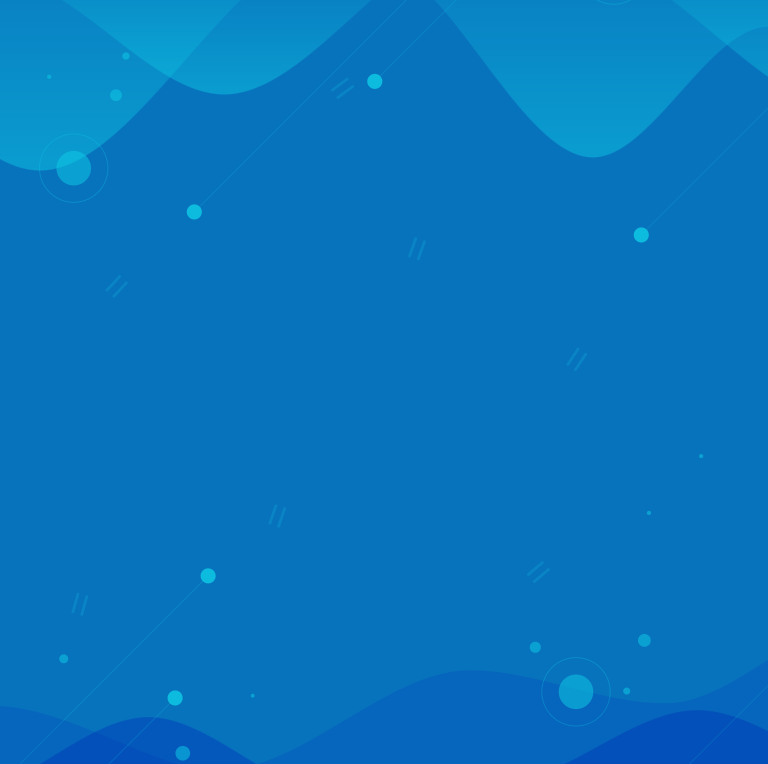
This background is drawn by a Shadertoy shader. Its source:

```glsl
const vec2 CANVAS = vec2(100.0, 99.5);
const vec3 BASE = vec3(0.03, 0.45, 0.74);
const vec3 CYAN = vec3(0.05, 0.78, 0.89);
const vec3 NAVY = vec3(0.0, 0.2, 0.72);
const float HAZE_TOP = 0.18;
const float HAZE_LOW = 0.5;
const float BACK_SWELL = 0.22;
const float FRONT_SWELL = 0.42;
const float BRIGHT_DOT = 0.86;
const float SOFT_DOT = 0.55;
const float DISC_RADIUS = 2.25;
const float RING_RADIUS = 4.45;
const float RING_ALPHA = 0.32;
const float RAY_ALPHA = 0.2;
const float LINE_HALF = 0.06;
const float MARK_ALPHA = 0.2;

// Bright dots, each the end of a diagonal ray; the first RISING go up
const int RISING = 4;
const vec2 NODES[6] = vec2[6](
    vec2(48.8, 88.9), vec2(25.3, 71.9), vec2(83.5, 68.9),
    vec2(88.5, -1.3), vec2(27.1, 24.5), vec2(22.8, 8.6));

// Soft dots: centre and radius
const vec3 DOTS[11] = vec3[11](
    vec3(16.4, 92.2, 0.47), vec3(15.1, 87.1, 0.77), vec3(6.4, 89.5, 0.27),
    vec3(8.3, 13.7, 0.58), vec3(23.8, 1.4, 0.95), vec3(32.9, 8.9, 0.25),
    vec3(69.7, 15.2, 0.72), vec3(83.9, 16.1, 0.83), vec3(81.6, 9.5, 0.45),
    vec3(84.5, 32.7, 0.27), vec3(91.3, 40.1, 0.27));

const vec2 RINGS[3] = vec2[3](vec2(9.6, 77.6), vec2(75.0, 9.4), vec2(79.9, 103.4));

// Centres of the faint tilted dashes
const vec2 MARKS[7] = vec2[7](
    vec2(44.6, 88.0), vec2(54.3, 67.1), vec2(15.2, 62.2), vec2(75.1, 52.7),
    vec2(36.1, 32.3), vec2(10.4, 20.8), vec2(70.1, 25.0));

float hash(vec2 p) {
    return fract(sin(dot(p, vec2(127.1, 311.7))) * 43758.5453);
}

// Antialiased coverage of a signed distance
float cover(float d, float pixel) {
    return clamp(0.5 - d / pixel, 0.0, 1.0);
}

// Smooth curve through a left, a turning and a right point
float wave(float x, vec2 left, vec2 turn, vec2 right) {
    return x < turn.x ? mix(left.y, turn.y, smoothstep(left.x, turn.x, x))
                      : mix(turn.y, right.y, smoothstep(turn.x, right.x, x));
}

float below(float y, float edge) {
    float d = y - edge;
    return cover(d, max(fwidth(d), 1e-4));
}

// Cyan drape hanging from the top, denser toward its lowest point
vec3 drape(vec3 col, float y, float edge, float lowest) {
    float depth = clamp((CANVAS.y - y) / (CANVAS.y - lowest), 0.0, 1.0);
    float alpha = mix(HAZE_TOP, HAZE_LOW, depth);
    return mix(col, CYAN, alpha * (1.0 - below(y, edge)));
}

vec3 swell(vec3 col, float y, float edge, float alpha) {
    return mix(col, NAVY, alpha * below(y, edge));
}

float capsule(vec2 p, float halfLength, float radius) {
    return length(vec2(max(abs(p.x) - halfLength, 0.0), p.y)) - radius;
}

void mainImage(out vec4 fragColor, in vec2 fragCoord) {
    vec2 p = CANVAS * fragCoord / iResolution.xy;
    float pixel = CANVAS.x / iResolution.x;
    vec3 col = BASE;

    // Top drapes
    col = drape(col, p.y, wave(p.x, vec2(-32.6, 106.0), vec2(5.2, 77.3), vec2(43.0, 106.0)), 77.3);
    col = drape(col, p.y, wave(p.x, vec2(0.0, 102.3), vec2(29.2, 87.2), vec2(62.5, 107.3)), 87.2);
    col = drape(col, p.y, wave(p.x, vec2(48.2, 104.7), vec2(77.2, 79.0), vec2(100.0, 96.0)), 79.0);
    col = drape(col, p.y, wave(p.x, vec2(75.5, 104.7), vec2(110.7, 85.2), vec2(140.0, 100.0)), 85.2);

    // Bottom swells
    float longSwell = wave(p.x, vec2(28.6, -0.8), vec2(61.2, 12.2), vec2(86.6, 7.9))
                    + 12.1 * smoothstep(86.6, 114.6, p.x);
    col = swell(col, p.y, wave(p.x, vec2(-30.0, 0.0), vec2(-1.3, 7.6), vec2(31.2, -1.4)), BACK_SWELL);
    col = swell(col, p.y, longSwell, BACK_SWELL);
    col = swell(col, p.y, wave(p.x, vec2(-5.4, -4.0), vec2(19.3, 6.1), vec2(44.0, -4.0)), FRONT_SWELL);
    col = swell(col, p.y, wave(p.x, vec2(64.8, -2.5), vec2(90.8, 7.0), vec2(116.8, -2.5)), FRONT_SWELL);

    // Faint paired dashes
    for (int i = 0; i < 7; i++) {
        float angle = 0.5 + 1.2 * hash(MARKS[i]);
        float c = cos(angle), s = sin(angle);
        vec2 q = mat2(c, -s, s, c) * (p - MARKS[i]);
        q.y = abs(q.y) - 0.6;
        col = mix(col, CYAN, MARK_ALPHA * cover(capsule(q, 1.2, 0.18), pixel));
    }

    // Diagonal rays and their bright ends
    for (int i = 0; i < 6; i++) {
        vec2 q = p - NODES[i];
        float along = (i < RISING ? 1.0 : -1.0) * (q.x + q.y);
        float ray = cover(abs(q.x - q.y) * 0.7071 - LINE_HALF, pixel) * step(0.0, along);
        col = mix(col, CYAN, RAY_ALPHA * ray);
        col = mix(col, CYAN, BRIGHT_DOT * cover(length(q) - 0.98, pixel));
    }

    // Soft dots
    for (int i = 0; i < 11; i++) {
        float d = length(p - DOTS[i].xy) - DOTS[i].z;
        col = mix(col, CYAN, SOFT_DOT * cover(d, pixel));
    }

    // Ringed discs
    for (int i = 0; i < 3; i++) {
        float r = length(p - RINGS[i]);
        col = mix(col, CYAN, SOFT_DOT * cover(r - DISC_RADIUS, pixel));
        col = mix(col, CYAN, RING_ALPHA * cover(abs(r - RING_RADIUS) - LINE_HALF, pixel));
    }

    fragColor = vec4(col, 1.0);
}
```
